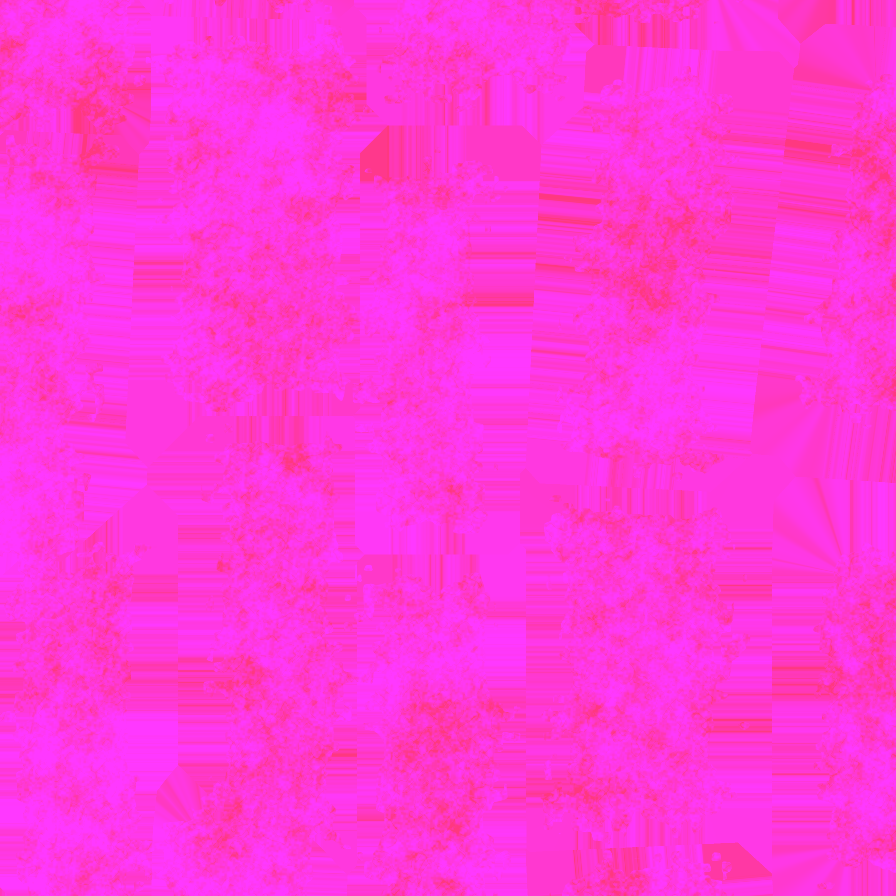
Give the GLSL for this background, as a Shadertoy shader.

```glsl
// Magenta grain in ragged upright islands, their borders smeared outward into streaks
float hash(vec2 p) {
    return fract(sin(dot(p, vec2(127.1, 311.7))) * 43758.5453);
}

float noise(vec2 p) {
    vec2 i = floor(p), f = smoothstep(0.2, 0.8, fract(p));
    return mix(mix(hash(i), hash(i + vec2(1, 0)), f.x),
               mix(hash(i + vec2(0, 1)), hash(i + 1.0), f.x), f.y);
}

// Layered grain with thin dark veins, roughly zero mean and unit spread
float grain(vec2 p, float falloff) {
    mat2 turn = mat2(0.8, 0.6, -0.6, 0.8);
    vec2 q = p * 7.0 + 17.0;
    float sum = 0.0, amp = 1.0;
    for (int i = 0; i < 6; i++) {
        sum += amp * (noise(q) - 0.5);
        q = turn * q * 2.2 + 5.3;
        amp *= falloff;
    }
    vec2 bend = 0.015 * vec2(noise(p * 70.0), noise(p * 70.0 + 31.0));
    float vein = noise(turn * (p + bend) * vec2(170.0, 90.0));
    return sum / 0.56 + 0.15 - 1.2 * smoothstep(0.08, 0.0, abs(vein - 0.5));
}

// Nearest point on any island in xy, distance to it in z
vec3 nearestIsland(vec2 p) {
    vec3 best = vec3(p, 9.0);
    float bestReach = 9.0;
    for (int i = -1; i < 6; i++)
    for (int j = -1; j < 4; j++) {
        vec2 id = vec2(i, j);
        vec2 center = vec2(float(i) + 0.2 + 0.35 * (hash(id + 3.1) - 0.5),
                           float(j) + 0.2 + 0.7 * hash(vec2(i, 9)) + 0.2 * hash(id + 7.7));
        center *= vec2(0.235, 0.46);
        vec2 halfSize = mix(vec2(0.035, 0.15), vec2(0.085, 0.23),
                            vec2(hash(id + 12.3), hash(id + 21.9)));
        float tilt = 0.3 * (hash(id + 33.3) - 0.5) * step(0.5, hash(id + 41.7));
        float radius = max(0.0, 0.07 * hash(id + 52.1) - 0.035);
        mat2 spin = mat2(cos(tilt), sin(tilt), -sin(tilt), cos(tilt));

        vec2 q = spin * (p - center);
        vec2 core = clamp(q, -halfSize, halfSize);
        float away = length(q - core);
        vec2 rim = core + (q - core) * min(1.0, radius / max(away, 1e-5));
        // The square metric keeps seams straight and mitred
        vec2 gap = abs(q - rim);
        float reach = max(gap.x, gap.y);
        if (reach < bestReach) {
            bestReach = reach;
            best = vec3(center + rim * spin, max(away - radius, 0.0));
        }
    }
    return best;
}

float tone(vec2 p) {
    vec3 island = nearestIsland(p);
    float fringe = 0.055 * noise(p * 25.0) * noise(p * 90.0);
    float smeared = smoothstep(0.0, 0.002, island.z - fringe);
    return mix(grain(p, 1.0), grain(island.xy, 0.97), smeared);
}

void mainImage(out vec4 fragColor, in vec2 fragCoord) {
    // Four close samples smooth the seams and keep the grain crisp
    float blue = 0.0;
    for (int k = 0; k < 4; k++) {
        vec2 offset = vec2(k % 2, k / 2) * 0.3 - 0.15;
        float z = clamp(tone((fragCoord + offset) / iResolution.y), -3.0, 3.0);
        blue += 0.25 * (0.864 + 0.092 * z - 0.013 * z * z);
    }
    fragColor = vec4(1.0, 0.22, clamp(blue, 0.5, 1.0), 1.0);
}
```
